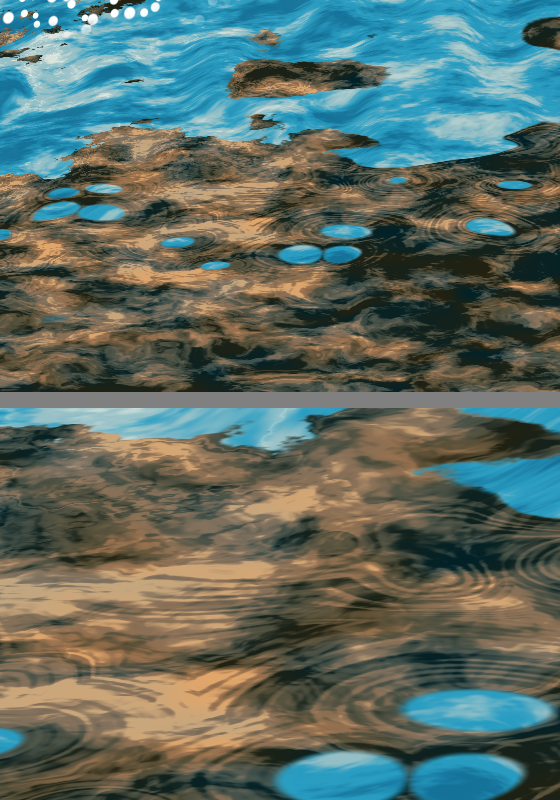
Top, the full canvas; bottom, a detail of the centre.
Give the GLSL for this texture, as a WebGL 1 fragment shader.

```glsl
precision highp float;
// Rippled shallow water: blue sky reflections breaking up over a brown stony bed.
uniform vec2 u_resolution;

const vec3 BED_DARK = vec3(0.07, 0.13, 0.11);
const vec3 BED_MID = vec3(0.31, 0.32, 0.26);
const vec3 BED_WARM = vec3(0.54, 0.44, 0.34);
const vec3 BED_TAN = vec3(0.82, 0.65, 0.46);
const vec3 SKY_DEEP = vec3(0.08, 0.46, 0.62);
const vec3 SKY_BLUE = vec3(0.16, 0.63, 0.78);
const vec3 SKY_PALE = vec3(0.60, 0.77, 0.80);
const vec3 GLINT = vec3(0.97, 0.97, 0.92);

float hash(vec2 p) {
  vec3 q = fract(p.xyx * vec3(0.1031, 0.1030, 0.0973));
  q += dot(q, q.yzx + 33.33);
  return fract((q.x + q.y) * q.z);
}

float noise(vec2 p) {
  vec2 i = floor(p);
  vec2 f = p - i;
  f = f * f * f * (f * (f * 6.0 - 15.0) + 10.0);
  float low = mix(hash(i), hash(i + vec2(1.0, 0.0)), f.x);
  float high = mix(hash(i + vec2(0.0, 1.0)), hash(i + 1.0), f.x);
  return mix(low, high, f.y);
}

// Layered noise, normalised to 0..1.
float fbm(vec2 p, float gain) {
  float sum = 0.0;
  float total = 0.0;
  float weight = 1.0;
  for (int k = 0; k < 5; k++) {
    sum += weight * noise(p);
    total += weight;
    weight *= gain;
    p = mat2(1.95, 0.10, -0.16, 2.05) * p + 17.3;
  }
  return sum / total;
}

// Thin bright crests along the middle level of the noise.
float crest(vec2 p, float sharpness) {
  return pow(1.0 - abs(2.0 * fbm(p, 0.5) - 1.0), sharpness);
}

// Scattered ellipses: 1 at a centre, 0 on the rim, negative outside.
float scatter(vec2 p, vec2 cell, vec2 radius, float chance, float seed) {
  vec2 home = floor(p / cell);
  float best = -6.0;
  for (int j = -1; j <= 1; j++) {
    for (int i = -1; i <= 1; i++) {
      vec2 id = home + vec2(float(i), float(j));
      vec2 jitter = vec2(hash(id + seed), hash(id + seed + 41.7));
      vec2 size = radius * mix(0.5, 1.15, hash(id + seed + 83.1));
      vec2 offset = p - (id + 0.2 + 0.6 * jitter) * cell;
      float present = step(hash(id + seed + 127.9), chance);
      best = max(best, mix(-6.0, 1.0 - length(offset / size), present));
    }
  }
  return best;
}

// Positive where the surface mirrors the sky; its contours follow the ripples.
float skyField(vec2 p, vec2 uv) {
  float left = 1.0 - uv.x;
  vec2 bend = vec2(noise(p * vec2(4.0, 9.0)), noise(p * vec2(5.0, 7.0) + 31.0)) - 0.5;
  vec2 q = p + bend * vec2(0.10, 0.035);
  float swell = mix(noise(q * vec2(2.6, 11.0) + 5.0), noise(q * vec2(6.0, 21.0) + 12.0), 0.34);
  float shore = mix(0.48, 0.60, uv.x) + 0.05 * (noise(vec2(p.x * 4.0, 2.0)) - 0.5);
  float open = smoothstep(shore - 0.05, shore + 0.09, uv.y);
  float chop = (fbm(p * vec2(13.0, 42.0), 0.6) - 0.5) * (0.06 + 0.75 * left * left);
  float sheet = swell + chop * open - mix(0.88, 0.41, open);
  float islands = 0.12 * scatter(q, vec2(0.20, 0.078), vec2(0.062, 0.021), 0.5, 3.0);
  float outside = smoothstep(0.52, 0.62, uv.y) + 1.0 - smoothstep(0.25, 0.32, uv.y);
  return max(sheet, islands - 0.5 * outside);
}

vec3 bedColor(vec2 p, vec2 uv, float field) {
  vec2 warp = vec2(fbm(p * vec2(5.0, 12.0), 0.5), fbm(p * vec2(6.0, 14.0) + 9.0, 0.5)) - 0.5;
  vec2 q = p + warp * vec2(0.16, 0.07);
  float tone = 0.47 + 2.3 * (fbm(q * vec2(8.0, 25.0), 0.68) - 0.5);
  // Lens-like streaks that wrap around the reflections.
  float streaks = noise(vec2(p.x * 9.0, field * 65.0 + p.y * 18.0)) - 0.5;
  tone += 0.40 * streaks * smoothstep(0.16, 0.38, uv.y);
  tone += 0.16 * crest(q * vec2(7.0, 18.0) + 40.0, 14.0);
  // Broad light and shade.
  tone -= 0.27 * smoothstep(0.45, 1.0, uv.x) * smoothstep(0.06, 0.22, uv.y);
  tone += 0.13 * (1.0 - smoothstep(0.0, 0.45, length(uv - vec2(0.32, 0.33))));
  tone -= 0.24 * (1.0 - smoothstep(0.0, 0.13, uv.y));
  vec3 color = mix(BED_DARK, BED_MID, smoothstep(0.08, 0.45, tone));
  color = mix(color, BED_WARM, smoothstep(0.42, 0.75, tone));
  color = mix(color, BED_TAN, smoothstep(0.76, 1.08, tone));
  float hue = noise(q * vec2(9.0, 32.0) + 60.0) - 0.5;
  return color + hue * vec3(0.13, 0.0, -0.09);
}

vec3 skyColor(vec2 p, vec2 uv, float field) {
  float rough = (1.0 - 0.75 * uv.x) * smoothstep(0.40, 0.62, uv.y);
  vec2 q = p + 0.06 * (noise(p * vec2(7.0, 11.0)) - 0.5);
  float ripple = fbm(q * vec2(7.0, 27.0) + 21.0, 0.65) - 0.5;
  vec3 color = mix(SKY_DEEP, SKY_BLUE, smoothstep(-0.22, 0.02, ripple + 0.05 * (1.0 - rough)));
  color = mix(color, SKY_PALE, smoothstep(0.01, 0.20, ripple + 0.09 * rough - 0.02));
  float streak = crest(vec2(q.x * 5.0, q.y * 13.0 + field * 2.0), 24.0);
  color = mix(color, GLINT, 0.6 * streak * rough * smoothstep(-0.04, 0.10, ripple));
  return mix(color, GLINT, 0.8 * rough * smoothstep(0.17, 0.29, ripple));
}

void main() {
  vec2 uv = gl_FragCoord.xy / u_resolution;
  vec2 p = vec2(uv.x * u_resolution.x / u_resolution.y, uv.y);
  // Ripples on the left climb towards the right.
  p.y += 0.12 * (1.0 - uv.x) * (1.0 - uv.x) * smoothstep(0.2, 0.6, uv.y);

  float field = skyField(p, uv);
  float sky = smoothstep(-0.014, 0.018, field);
  vec3 color = mix(bedColor(p, uv, field), skyColor(p, uv, field), sky * 0.96);

  // Sun sparkles in the upper left corner.
  float sparkle = scatter(p, vec2(0.038, 0.034), vec2(0.013, 0.014), 0.6, 7.0);
  float corner = smoothstep(0.90, 0.97, uv.y + 0.03 - 0.12 * uv.x) * (1.0 - smoothstep(0.25, 0.45, uv.x));
  color = mix(color, vec3(1.0), smoothstep(-0.15, 0.25, sparkle) * corner);

  gl_FragColor = vec4(clamp(color, 0.0, 1.0), 1.0);
}
```
